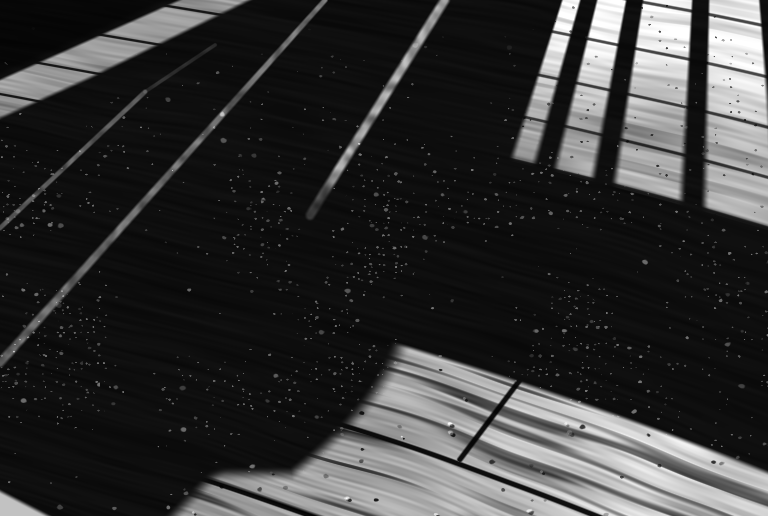
Write a Shadertoy shader that draws this texture.

```glsl
#define SHADE 0.052
#define FAR_BOARD 0.088
#define NEAR_BOARD 0.212
#define BAR_HALF_WIDTH 0.0165
#define PEBBLE_DENSITY 0.42
#define PEBBLE_TONE 0.40
#define GRAIN_DEPTH 0.62

float hash(vec2 p) {
    vec3 q = fract(p.xyx * vec3(0.1031, 0.1030, 0.0973));
    q += dot(q, q.yzx + 33.33);
    return fract((q.x + q.y) * q.z);
}

float noise(vec2 p) {
    vec2 i = floor(p), f = fract(p);
    f = f * f * (3.0 - 2.0 * f);
    return mix(mix(hash(i), hash(i + vec2(1, 0)), f.x),
               mix(hash(i + vec2(0, 1)), hash(i + vec2(1, 1)), f.x), f.y);
}

float segmentDistance(vec2 p, vec2 a, vec2 b) {
    vec2 ab = b - a;
    return length(p - a - ab * clamp(dot(p - a, ab) / dot(ab, ab), 0.0, 1.0));
}

float streak(vec2 p, vec2 a, vec2 b, float width) {
    return 1.0 - smoothstep(0.35 * width, width, segmentDistance(p, a, b));
}

// Distance to the nearest line of a repeated set
float repeatDistance(float x, float origin, float spacing) {
    return abs(fract((x - origin) / spacing + 0.5) - 0.5) * spacing;
}

// Irregular grains, at most one in each cell
float pebbles(vec2 p, float scale, float density) {
    vec2 q = p * scale, cell = floor(q);
    vec2 center = 0.28 + 0.44 * vec2(hash(cell + 17.0), hash(cell + 41.0));
    float radius = mix(0.1, 0.25, hash(cell + 73.0));
    float d = length((fract(q) - center) * vec2(1.0, 1.25)) + 0.12 * (noise(q * 5.0) - 0.5);
    float grain = 1.0 - smoothstep(radius * 0.5, radius + 0.04, d);
    return step(hash(cell), density) * grain * mix(0.3, 1.0, hash(cell + 97.0));
}

// Lit patch near the viewer, with a curved shadow on its left
float nearLight(vec2 p, float across) {
    float t = max(0.331 - p.y, 0.0);
    float curve = 0.775 - 0.36 * t - 1.95 * t * t;
    float main = smoothstep(-0.022, 0.026, p.x - curve);
    float spur = smoothstep(-0.02, 0.025, p.x - 0.335 - 0.99 * p.y)
               * (1.0 - smoothstep(0.065, 0.097, p.y));
    return max(main, spur) * (1.0 - smoothstep(0.255, 0.267, across));
}

// Light between the railing bars, which converge in perspective
float railLight(vec2 p, float across) {
    float depth = 1.0 - p.y;
    float rail = (p.x + 1.451 * depth) / (1.0 + 1.04 * depth);
    float blur = mix(0.003, 0.007, smoothstep(0.0, 0.4, depth));
    float light = smoothstep(1.09 - blur, 1.09 + blur, rail)
                * smoothstep(0.684, 0.699, across);
    float bars[4] = float[4](1.141, 1.23, 1.358, 1.488);
    for (int i = 0; i < 4; i++)
        light *= smoothstep(BAR_HALF_WIDTH - blur, BAR_HALF_WIDTH + blur, abs(rail - bars[i]));
    return light;
}

// Oblique strip in the far left corner
float stripLight(vec2 p) {
    float top = 0.845 + 0.444 * p.x;
    float bottom = 0.771 + 0.448 * p.x + 0.04 * max(p.x - 0.174, 0.0);
    return smoothstep(-0.004, 0.004, top - p.y) * smoothstep(-0.005, 0.006, p.y - bottom);
}

void mainImage(out vec4 fragColor, in vec2 fragCoord) {
    vec2 p = fragCoord / iResolution.y;

    // Coordinate across the boards, with slope changing by depth
    float across = p.y + mix(0.38, 0.18, p.y) * (p.x - 1.0);
    float warp = 0.016 * noise(p * vec2(5.0, 8.0));
    float coarse = noise(vec2(p.x * 3.0, (across + warp) * 85.0));
    float fine = noise(vec2(p.x * 9.0 + 7.0, (across + warp) * 165.0));
    float patches = noise(p * vec2(7.0, 11.0) + 3.0);
    float crack = smoothstep(0.6, 0.88, coarse);

    // Wood tones for the near and far boards
    float nearWood = 0.62 + 0.2 * smoothstep(0.5, 1.15, p.x) + 0.12 * (patches - 0.5);
    nearWood *= 1.0 - GRAIN_DEPTH * crack - 0.28 * (fine - 0.4);
    float farWood = 0.69 + 0.28 * smoothstep(0.72, 1.0, p.y + 0.2 * (p.x - 1.2));
    farWood += 0.13 * (patches - 0.5) - 0.16 * (fine - 0.5) - 0.13 * crack;
    float stripWood = 0.61 + 0.16 * (fine - 0.5) - 0.12 * crack;

    // Gaps between boards
    float farGap = 1.0 - smoothstep(0.001, 0.0045, repeatDistance(across + 0.15 * warp, 0.602, FAR_BOARD));
    float nearGap = 1.0 - smoothstep(0.003, 0.0075, repeatDistance(across + 0.2 * warp, 0.062, NEAR_BOARD));
    float joint = streak(p, vec2(1.008, 0.264), vec2(0.891, 0.109), 0.0075);
    farWood *= 1.0 - 0.72 * farGap;
    stripWood *= 1.0 - 0.85 * farGap;
    nearWood *= 1.0 - 0.93 * max(nearGap, joint);

    // Dark debris on the lit wood
    float debris = pebbles(p + 0.31, 40.0, 0.09);
    nearWood *= 1.0 - 0.9 * debris;
    nearWood += 0.3 * pebbles(p + vec2(0.314, 0.306), 40.0, 0.04);
    farWood *= 1.0 - 0.75 * pebbles(p + 0.73, 65.0, 0.14 * smoothstep(0.95, 0.75, 1.0 - p.y + 0.35));

    // Shaded floor with faint grain
    float tone = SHADE + 0.022 * (fine - 0.5) + 0.02 * (coarse - 0.5);
    tone += 0.03 * smoothstep(0.3, 0.0, 0.3 - p.y + p.y) * crack;
    tone *= 1.0 - 0.5 * smoothstep(0.0, 0.02, p.y - 0.845 - 0.444 * p.x);

    // Pale pebbles gathered in a band across the shade
    float band = exp(-pow((p.y - 0.43) / 0.25, 2.0)) * (1.0 - 0.45 * smoothstep(0.95, 1.4, p.x));
    float density = PEBBLE_DENSITY * band * smoothstep(0.15, 0.8, noise(p * 8.0 + 5.0));
    float scatter = 0.0;
    for (int i = 0; i < 3; i++) {
        float layer = float(i);
        float scale = 38.0 * pow(1.5, layer);
        scatter = max(scatter, pebbles(p + 0.17 * layer, scale, density * (0.45 + 0.3 * layer) + 0.012));
    }
    tone += PEBBLE_TONE * scatter * smoothstep(0.98, 0.8, p.y);

    // Narrow slivers of light
    float broken = 0.45 + 0.55 * noise(p * 65.0);
    float slivers = 0.42 * streak(p, vec2(0.0, 0.558), vec2(0.281, 0.822), 0.0065);
    slivers += 0.16 * streak(p, vec2(0.281, 0.822), vec2(0.417, 0.913), 0.005);
    slivers += 0.48 * streak(p, vec2(0.0, 0.297), vec2(0.63, 1.0), mix(0.014, 0.007, p.y));
    slivers += 0.72 * streak(p, vec2(0.601, 0.583), vec2(0.862, 1.0), 0.0125)
             * mix(0.3, 1.0, smoothstep(0.6, 0.68, p.y));
    tone += slivers * broken;

    // Combine the lit areas
    tone = mix(tone, stripWood, stripLight(p));
    tone = mix(tone, farWood, railLight(p, across));
    tone = mix(tone, nearWood, nearLight(p, across));
    tone = mix(tone, 0.76, smoothstep(-0.004, 0.008, 0.05 - 0.515 * p.x - p.y));
    fragColor = vec4(vec3(clamp(tone, 0.0, 1.0)), 1.0);
}
```
